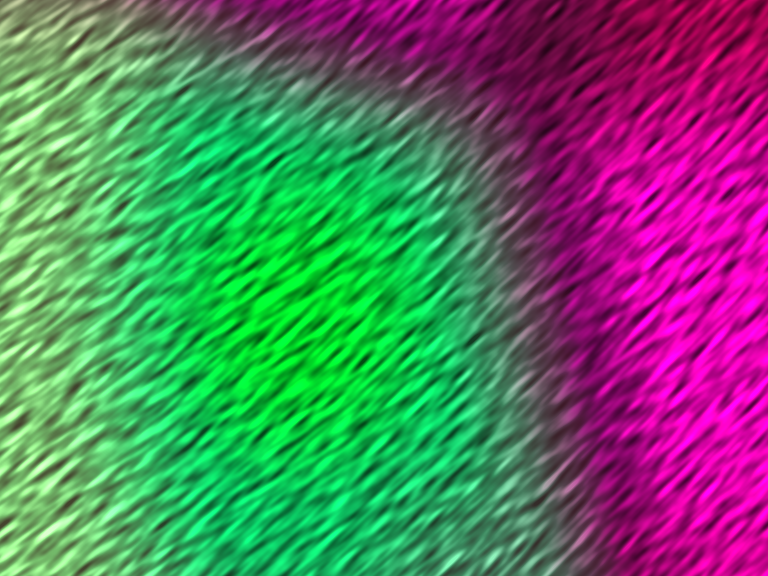
Write a Shadertoy shader that draws this background.

```glsl
// Diagonal brushed fur: a green glow fading through pale and slate bands to magenta.
#define GLOW_CENTER vec2(0.52, 0.44)
#define STREAK_LENGTH 0.060
#define STREAK_DENSITY 64.0
#define STREAK_GAIN 5.0
#define STREAK_CONTRAST 0.43
#define STREAK_TAPS 14
#define EDGE_JITTER 0.014
#define CORNER_ROUNDING 0.13

const vec3 PURE_GREEN = vec3(0.00, 0.84, 0.15);
const vec3 EMERALD = vec3(0.04, 0.72, 0.36);
const vec3 PALE_GREEN = vec3(0.46, 0.74, 0.42);
const vec3 SLATE = vec3(0.29, 0.47, 0.37);
const vec3 DUSK = vec3(0.33, 0.23, 0.29);
const vec3 PLUM = vec3(0.48, 0.03, 0.38);
const vec3 MAGENTA = vec3(0.89, 0.01, 0.68);
const vec3 CRIMSON = vec3(0.59, 0.01, 0.29);
const vec3 MAROON = vec3(0.30, 0.04, 0.18);
const vec3 TAN = vec3(0.49, 0.45, 0.36);

// Random unit slope at a lattice point
vec2 slope(vec2 cell) {
    float turn = 6.2832 * fract(sin(dot(cell, vec2(127.1, 311.7))) * 43758.55);
    return vec2(cos(turn), sin(turn));
}

// Gradient noise, centred on zero
float noise(vec2 p) {
    vec2 cell = floor(p);
    vec2 f = fract(p);
    vec2 right = vec2(1, 0);
    vec2 up = vec2(0, 1);
    vec2 blend = f * f * (3.0 - 2.0 * f);
    float low = mix(dot(slope(cell), f), dot(slope(cell + right), f - right), blend.x);
    float high = mix(dot(slope(cell + up), f - up), dot(slope(cell + 1.0), f - 1.0), blend.x);
    return mix(low, high, blend.y);
}

// Noise averaged along a slanted line, roughly -1 to 1
float streaks(vec2 p) {
    float angle = 0.64 + 0.12 * p.x;
    vec2 direction = vec2(cos(angle), sin(angle));
    mat2 turned = mat2(0.8, 0.6, -0.6, 0.8);
    float sum = 0.0;
    float total = 0.0;
    for (int i = 0; i < STREAK_TAPS; i++) {
        float t = (float(i) + 0.5) / float(STREAK_TAPS) - 0.5;
        float weight = 1.0 - 1.7 * abs(t);
        vec2 q = (p + direction * t * STREAK_LENGTH) * STREAK_DENSITY;
        sum += weight * (noise(q) + 0.55 * noise(turned * q * 1.7 + 17.0));
        total += weight;
    }
    return clamp(sum / total * STREAK_GAIN, -1.5, 1.5);
}

float smoothMin(float a, float b, float k) {
    float h = max(k - abs(a - b), 0.0) / k;
    return min(a, b) - 0.25 * h * h * k;
}

// Positive on the green side of the bent border, negative on the magenta side
float borderDistance(vec2 p) {
    float rightSide = 1.02 - 0.20 * p.y - p.x;
    float topSide = 1.065 - 0.30 * p.x - p.y;
    return smoothMin(rightSide, topSide, CORNER_ROUNDING);
}

vec3 greenSide(vec2 p, float border) {
    float radius = length((p - GLOW_CENTER) * vec2(1.0, 0.9));
    vec3 color = mix(PURE_GREEN, EMERALD, smoothstep(0.05, 0.32, radius));
    color = mix(color, SLATE, 0.55 * smoothstep(0.32, 0.54, radius));
    color = mix(color, SLATE, 0.7 * smoothstep(0.30, 0.0, p.y) * smoothstep(0.55, 0.85, p.x));
    color = mix(SLATE, color, smoothstep(0.04, 0.20, border));
    color = mix(DUSK, color, smoothstep(-0.01, 0.08, border));
    float leftFade = smoothstep(0.38, 0.02, p.x - 0.10 * abs(p.y - 0.45));
    color = mix(color, PALE_GREEN, leftFade * smoothstep(-0.03, 0.10, border));
    float topLeft = smoothstep(0.50, 0.10, p.x) * smoothstep(0.80, 1.02, p.y);
    return mix(color, TAN, 0.75 * topLeft);
}

vec3 magentaSide(vec2 p, float border) {
    vec3 color = mix(PLUM, MAGENTA, smoothstep(-0.07, -0.23, border));
    color = mix(color, CRIMSON, smoothstep(0.62, 0.98, p.y) * smoothstep(0.85, 1.10, p.x));
    color = mix(color, CRIMSON, 0.3 * smoothstep(0.25, 0.0, p.y));
    vec2 shade = (p - vec2(0.95, 0.96)) / vec2(0.15, 0.20);
    return mix(color, MAROON, 0.9 * exp(-dot(shade, shade)));
}

void mainImage(out vec4 fragColor, in vec2 fragCoord) {
    vec2 p = fragCoord / iResolution.y;
    float streak = streaks(p);

    // Base colours, with the border frayed by the streaks
    vec2 frayed = p + EDGE_JITTER * streak * vec2(0.8, 0.6);
    float border = borderDistance(frayed);
    vec3 color = mix(magentaSide(frayed, border), greenSide(frayed, border),
                     smoothstep(-0.09, 0.01, border));

    // Streak shading, with whiter highlights where the colour is muted
    float strongest = max(color.r, max(color.g, color.b));
    float weakest = min(color.r, min(color.g, color.b));
    float muted = smoothstep(0.02, 0.5, weakest / max(strongest, 0.01));
    color *= 1.0 + STREAK_CONTRAST * streak;
    color += 0.09 * muted * max(streak, 0.0);
    color += vec3(0.07, 0.0, 0.02) * muted * max(-streak, 0.0);

    fragColor = vec4(clamp(color, 0.0, 1.0), 1.0);
}
```
